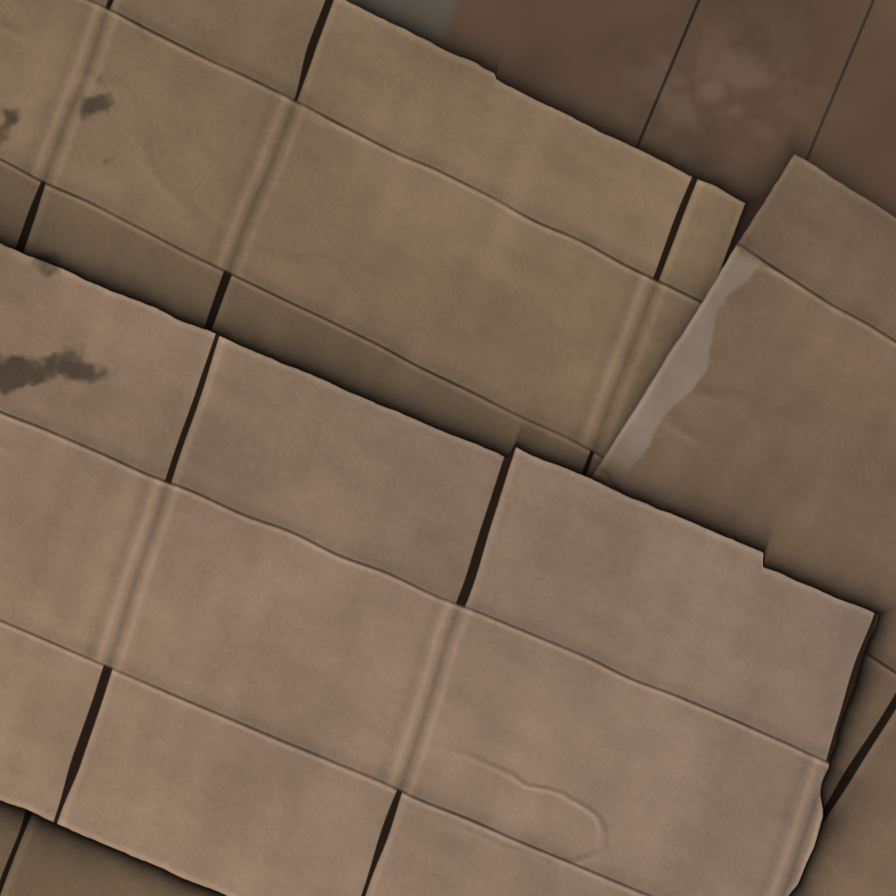
A three.js fragment shader for this texture:

```glsl
varying vec2 vUv;

float hash(vec2 cell) {
  vec3 q = fract(cell.xyx * 0.1031);
  q += dot(q, q.yzx + 33.33);
  return fract((q.x + q.y) * q.z);
}

float noise(vec2 p) {
  vec2 i = floor(p), f = fract(p);
  f *= f * (3.0 - 2.0 * f);
  return mix(mix(hash(i), hash(i + vec2(1, 0)), f.x),
             mix(hash(i + vec2(0, 1)), hash(i + vec2(1, 1)), f.x), f.y);
}

float fbm(vec2 p) {
  float sum = 0.0, gain = 0.5;
  for (int i = 0; i < 4; i++) {
    sum += gain * noise(p);
    p = mat2(1.6, 1.2, -1.2, 1.6) * p + 7.3;
    gain *= 0.5;
  }
  return sum / 0.94;
}

float line(float d, float width) {
  return 1.0 - smoothstep(width - 0.001, width + 0.0015, abs(d));
}

float glow(float d, float width) {
  return exp(-d * d / (width * width));
}

// Rotated and sheared coordinates lying along a sheet
vec2 frame(vec2 p, vec2 origin, float angle, float shear) {
  p -= origin;
  vec2 q = vec2(cos(angle) * p.x - sin(angle) * p.y, sin(angle) * p.x + cos(angle) * p.y);
  return vec2(q.x + shear * q.y, q.y);
}

float crest(vec2 q) {
  q += 0.05 * vec2(fbm(q * 9.0), fbm(q * 11.0 + 40.0));
  return smoothstep(0.0, 0.06, abs(noise(q * vec2(5.0, 12.0) + 20.0) - 0.5));
}

// Paper with fold lines, cut slots in the flaps, and wrinkles
vec3 cardboard(vec2 q, vec3 slots, vec2 folds, vec3 tint, float wrinkle) {
  q += 0.004 * (vec2(noise(q * 14.0), noise(q * 17.0 + 9.0)) - 0.5);
  float flap = smoothstep(-0.002, 0.002, max(q.y - folds.x, folds.y - q.y));
  vec2 panel = vec2(dot(step(slots, vec3(q.x)), vec3(1)), dot(step(folds, vec2(q.y)), vec2(1)));
  float light = 0.97 + 0.06 * hash(panel + 3.0);
  light += 0.20 * (fbm(q * 7.0) - 0.5) + 0.10 * (fbm(q * vec2(30.0, 45.0)) - 0.5);
  light += 0.05 * (noise(q * vec2(45.0, 3.0)) - 0.5) + 0.05 * (noise(q * 300.0) - 0.5);

  vec2 slope = vec2(0.0008, 0.0022);
  float creased = smoothstep(0.38, 0.62, noise(q * 5.0 + 12.0)) * mix(1.0, 0.25, flap);
  light += 0.13 * wrinkle * creased * (crest(q - slope) - crest(q + slope));

  for (int i = 0; i < 2; i++) {
    float d = q.y - folds[i];
    light += 0.16 * glow(d + 0.004, 0.0025) - 0.07 * glow(d - 0.006, 0.008);
    light -= line(d, 0.0012) * (0.2 + 0.25 * noise(q * 20.0));
  }
  float gap = 0.0;
  for (int i = 0; i < 3; i++) {
    float d = q.x - slots[i];
    float soft = 0.10 * glow(abs(d) - 0.012, 0.004) - 0.14 * glow(d, 0.004) - 0.06 * glow(d + 0.024, 0.006);
    light += mix(soft, 0.10 * glow(d - 0.008, 0.004), flap);
    gap = max(gap, flap * line(d, 0.0014 + 0.004 * noise(vec2(q.y * 16.0, slots[i] * 50.0))));
  }
  return mix(tint * light, vec3(0.10, 0.07, 0.05), 0.9 * gap);
}

// Lays a sheet over the scene, with a cast shadow and a pale rim
vec3 lay(vec3 below, vec3 sheet, float inside, float shade) {
  float away = max(-inside, 0.0);
  below *= 1.0 - shade * (0.65 * exp(-away / 0.009) + 0.25 * exp(-away / 0.035));
  sheet *= 1.0 + 0.12 * glow(inside - 0.003, 0.003);
  return mix(below, sheet, smoothstep(-0.0012, 0.0012, inside));
}

void main() {
  vec2 p = vUv;
  float ragged = 0.005 * (fbm(p * 30.0) - 0.5);
  vec2 upper = frame(p, vec2(0.332, 0.885), 0.457, 0.1);
  vec2 right = frame(p, vec2(0.823, 0.727), 0.558, 0.0);
  vec2 lower = frame(p, vec2(0.0, 0.729), 0.401, 0.08);

  // Scuffed dark sheets at the back
  vec3 color = vec3(0.36, 0.285, 0.23) * (0.85 + 0.3 * fbm(p * 8.0));
  float seam = p.x - 0.42 * p.y;
  color *= 1.0 - 0.5 * line(seam - 0.36, 0.0015) - 0.35 * line(seam - 0.555, 0.0015);
  color += 0.07 * glow(length(p - vec2(0.8, 0.89)), 0.1) * smoothstep(0.4, 0.7, fbm(p * 25.0));
  color = mix(color, vec3(0.38, 0.35, 0.31), 1.0 - smoothstep(0.08, 0.10, seam));

  // Wooden floor in the lower corner
  float grain = fbm(lower * vec2(9.0, 150.0));
  vec3 wood = vec3(0.42, 0.30, 0.23) * (0.65 + 0.6 * grain);
  wood *= 1.0 - 0.75 * line(lower.x - 0.385, 0.002) - 0.6 * line(lower.y + 0.655, 0.002);
  color = mix(color, wood, step(p.y, 0.3));

  // Upper sheet
  vec3 paper = cardboard(upper, vec3(-0.235, -0.005, 0.447), vec2(0.0, -0.203), vec3(0.485, 0.405, 0.32), 0.5);
  paper *= 1.0 - 0.13 * smoothstep(-0.2, -0.21, upper.y);
  float top = 0.121 + ragged + 0.006 * (1.0 - smoothstep(0.195, 0.2, upper.x));
  color = lay(color, paper, min(top - upper.y, 0.51 - upper.x), 0.8);

  // Right sheet with a torn pale strip
  paper = cardboard(right, vec3(0.42, 2.0, 3.0), vec2(0.0, -0.31), vec3(0.445, 0.367, 0.298), 1.0);
  float torn = 0.012 + 0.045 * noise(vec2(right.y * 14.0, 4.0)) + 3.0 * ragged - right.x;
  torn = smoothstep(-0.002, 0.003, torn) * smoothstep(-0.29, -0.27, right.y) * smoothstep(0.0, -0.015, right.y);
  paper = mix(paper, vec3(0.53, 0.47, 0.42) * (0.9 + 0.2 * fbm(p * 35.0)), 0.8 * torn);
  color = lay(color, paper, min(right.x, 0.12 - right.y) + ragged, 0.45);

  // Lower sheet, with a stepped top edge
  paper = cardboard(lower, vec3(0.264, 0.617, 1.062), vec2(-0.172, -0.388),
                    mix(vec3(0.535, 0.445, 0.365), vec3(0.485, 0.41, 0.355), p.x), 1.1);
  top = 0.014 * smoothstep(0.615, 0.62, lower.x) * (1.0 - smoothstep(0.92, 0.926, lower.x));
  float side = 1.064 + 0.02 * smoothstep(-0.17, -0.18, lower.y) * noise(lower * 30.0);
  float inside = min(min(top - lower.y, side - lower.x), lower.y + 0.572) + ragged;
  color = lay(color, paper, inside, 1.0);

  // Brown stains near the left edge
  float stain = smoothstep(0.66, 0.78, fbm(p * 17.0 + 5.0)) * (1.0 - smoothstep(0.08, 0.2, p.x));
  color *= 1.0 - 0.4 * stain * smoothstep(0.4, 0.55, p.y);

  gl_FragColor = vec4(color * (1.05 - 0.06 * p.y), 1.0);
}
```
